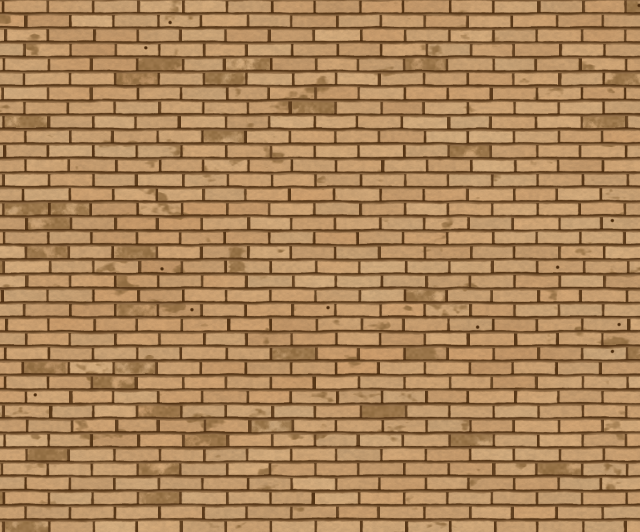
Reproduce this texture procedurally as a Shadertoy shader.

```glsl
const vec2 WALL_SIZE = vec2(14.4, 36.8);   // bricks across, courses down
const vec2 WALL_SHIFT = vec2(-0.09, 0.04);
const float BRICK_RATIO = 3.06;            // brick pitch over course pitch
const vec2 BRICK_HALF = vec2(1.44, 0.385); // in course heights

const vec3 CLAY_ORANGE = vec3(0.765, 0.585, 0.400);
const vec3 CLAY_TAN = vec3(0.800, 0.655, 0.480);
const vec3 STAIN = vec3(0.56, 0.42, 0.25);
const vec3 MORTAR = vec3(0.56, 0.42, 0.27);
const vec3 SHADOW = vec3(0.29, 0.17, 0.055);

float hash(vec2 p) {
    vec3 q = fract(vec3(p.xyx) * 0.1031);
    q += dot(q, q.yzx + 33.33);
    return fract((q.x + q.y) * q.z);
}

float noise(vec2 p) {
    vec2 cell = floor(p);
    vec2 f = fract(p);
    f = f * f * (3.0 - 2.0 * f);
    float low = mix(hash(cell), hash(cell + vec2(1.0, 0.0)), f.x);
    float high = mix(hash(cell + vec2(0.0, 1.0)), hash(cell + 1.0), f.x);
    return mix(low, high, f.y);
}

float fbm(vec2 p) {
    float sum = 0.0;
    float weight = 0.5;
    for (int i = 0; i < 4; i++) {
        sum += weight * noise(p);
        p = p * 2.03 + 17.1;
        weight *= 0.5;
    }
    return sum / 0.9375;
}

float roundedBox(vec2 p, vec2 halfSize, float radius) {
    vec2 q = abs(p) - halfSize + radius;
    return length(max(q, 0.0)) + min(max(q.x, q.y), 0.0) - radius;
}

// Sideways offset of the upright joint to the left of a brick
float jointOffset(vec2 id) {
    return (hash(id + 41.0) - 0.5) * 0.28;
}

vec3 mortarColor(vec2 local, vec2 surface, float headJoint) {
    // The bed joint is darkest right under the course above it
    float below = fract(local.y + 0.5 - 0.87);
    float light = smoothstep(0.04, 0.25, below);
    light *= 0.65 + 0.6 * noise(surface * vec2(1.5, 3.0));
    return mix(SHADOW, MORTAR, clamp(light + 0.12, 0.0, 1.0) * (1.0 - 0.9 * headJoint));
}

vec3 brickColor(vec2 id, vec2 local, vec2 surface) {
    // Fired clay: tone per brick, broad drift and fine grain
    float drift = fbm(surface * vec2(0.12, 0.2));
    float tone = 0.65 * hash(id + 7.0) + 0.9 * (drift - 0.5) + 0.2;
    vec3 color = mix(CLAY_ORANGE, CLAY_TAN, clamp(tone, 0.0, 1.0));
    color *= 0.96 + 0.07 * hash(id + 23.0);
    color *= 0.93 + 0.13 * fbm(surface * vec2(4.0, 6.0));

    // Weathered bricks and loose blotches
    float worn = step(0.95, hash(id + 61.0)) * smoothstep(0.2, 0.55, fbm(surface * 1.3));
    float blotch = smoothstep(0.70, 0.80, fbm(surface * vec2(0.5, 0.8) + 90.0));
    float grime = max(worn, blotch) * (0.65 + 0.35 * noise(surface * 5.0));
    color = mix(color, STAIN, grime);

    // Rare pits
    vec2 pit = (vec2(hash(id + 3.0), hash(id + 5.0)) - 0.5) * vec2(2.2, 0.4);
    float hole = step(0.98, hash(id + 83.0)) * (1.0 - smoothstep(0.05, 0.17, length(local - pit)));
    return mix(color, SHADOW, hole);
}

void mainImage(out vec4 fragColor, in vec2 fragCoord) {
    vec2 uv = fragCoord / iResolution.xy;
    vec2 wall = vec2(uv.x, 1.0 - uv.y) * WALL_SIZE + WALL_SHIFT;
    vec2 surface = wall * vec2(BRICK_RATIO, 1.0);
    float pixel = WALL_SIZE.y / iResolution.y;

    // Courses waver slightly; every second one is shifted half a brick
    wall.y += 0.08 * (noise(surface * 0.7) - 0.5);
    float course = floor(wall.y);
    wall.x -= 0.48 * mod(course, 2.0) + 0.05 * (hash(vec2(course, 11.0)) - 0.5);
    vec2 id = vec2(floor(wall.x), course);
    vec2 local = (fract(wall) - 0.5) * vec2(BRICK_RATIO, 1.0);

    // Brick outline between its two uneven upright joints
    float left = jointOffset(id);
    float right = jointOffset(id + vec2(1.0, 0.0));
    vec2 center = vec2(0.5 * (left + right), 0.04 * (hash(id + 19.0) - 0.5));
    vec2 halfSize = BRICK_HALF + vec2(0.5 * (right - left), 0.0);
    float edge = roundedBox(local - center, halfSize, 0.06);
    edge += 0.07 * (fbm(surface * 3.0) - 0.5);
    float soft = 0.035 + 0.5 * pixel;
    float brick = 1.0 - smoothstep(-soft, soft, edge);

    // Upright joints vary in depth
    float inCourse = 1.0 - smoothstep(0.36, 0.46, abs(local.y));
    float beside = smoothstep(-0.06, 0.04, abs(local.x - center.x) - halfSize.x);
    float headJoint = inCourse * beside * (0.6 + 0.4 * noise(id * 3.7));

    vec3 color = mix(mortarColor(local, surface, headJoint), brickColor(id, local, surface), brick);
    fragColor = vec4(color, 1.0);
}
```
